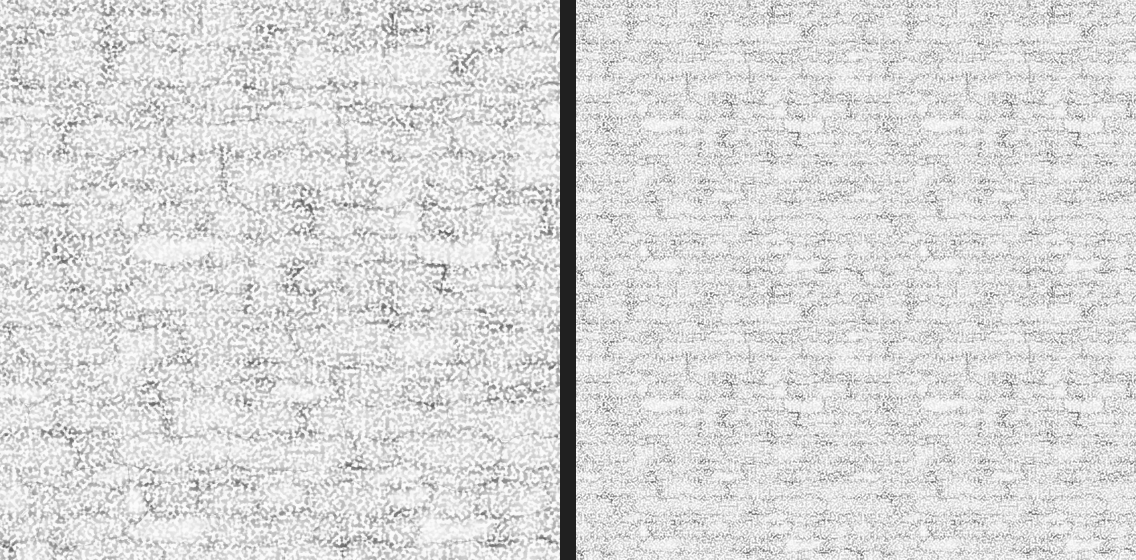
Left: one tile. Right: repeated 2 by 2.
Write a Shadertoy shader that draws this texture map.

```glsl
// Pale, speckled dry-stone wall in uneven courses, tiling on all sides
#define GRAIN_CELLS 138.0   // speckle cells across the canvas
#define LAYOUT_REPEATS 2.0  // repeats of the stone layout
#define COURSES 11.0        // courses in one layout repeat
#define JITTER 0.85         // unevenness of courses and joints
#define STONE_DEPTH 0.21    // speckle darkness on the stones
#define JOINT_DEPTH 0.20    // extra darkness towards the joints
#define JOINT_WIDTH 0.032   // reach of the joint shading
#define LINE_DEPTH 0.13     // darkness of the thin crack lines
#define BARE_SHARE 0.14     // share of stones with little speckle
#define SOFTEN 0.4          // compression of the darkest tones
#define PAPER 0.985         // lightest tone

vec2 hash2(vec2 cell, float seed) {
    uvec3 v = uvec3(ivec3(vec3(cell, seed))) * 1664525u + 1013904223u;
    v.x += v.y * v.z; v.y += v.z * v.x; v.z += v.x * v.y;
    v ^= v >> 16u;
    v.x += v.y * v.z; v.y += v.z * v.x;
    return vec2(v.xy >> 8u) / 16777216.0;
}

float cornerSlope(vec2 cell, vec2 offset, float cells, float seed) {
    float angle = 6.28318 * hash2(mod(cell, cells), seed).x;
    return dot(vec2(cos(angle), sin(angle)), offset);
}

// Gradient noise that wraps over the unit square
float noise(vec2 uv, float cells, float seed) {
    vec2 p = uv * cells, c = floor(p), f = p - c;
    vec2 s = f * f * f * (f * (f * 6.0 - 15.0) + 10.0);
    vec2 e = vec2(1, 0);
    float low = mix(cornerSlope(c, f, cells, seed),
                    cornerSlope(c + e.xy, f - e.xy, cells, seed), s.x);
    float high = mix(cornerSlope(c + e.yx, f - e.yx, cells, seed),
                     cornerSlope(c + e.xx, f - e.xx, cells, seed), s.x);
    return mix(low, high, s.y);
}

// Uneven division of the unit interval: border i, and (id, low, high) around x
float border(float i, float count, float seed) {
    float shift = hash2(vec2(mod(i, count), 3.0), seed).x - 0.5;
    return (i + JITTER * shift) / count;
}

vec3 span(float x, float count, float seed) {
    float i = floor(x * count);
    if (x < border(i, count, seed)) i -= 1.0;
    else if (x >= border(i + 1.0, count, seed)) i += 1.0;
    return vec3(mod(i, count), border(i, count, seed), border(i + 1.0, count, seed));
}

// Depth inside the rounded stone at p, and a random value for that stone
vec2 stoneAt(vec2 p) {
    p = fract(p);
    vec3 course = span(p.y, COURSES, 11.0);
    vec2 rnd = hash2(vec2(course.x, 5.0), 12.0);
    p.x = fract(p.x + rnd.x);
    vec3 stone = span(p.x, 3.0 + floor(3.0 * rnd.y), 20.0 + course.x);
    vec2 low = vec2(stone.y, course.y), high = vec2(stone.z, course.z);
    vec2 halfSize = 0.5 * (high - low);
    float radius = 0.7 * min(halfSize.x, halfSize.y);
    vec2 q = abs(p - 0.5 * (low + high)) - halfSize + radius;
    float dist = length(max(q, 0.0)) + min(max(q.x, q.y), 0.0) - radius;
    return vec2(-dist, hash2(vec2(stone.x, course.x), 40.0).x);
}

void mainImage(out vec4 fragColor, in vec2 fragCoord) {
    vec2 uv = fragCoord / iResolution.xy;
    float pixel = LAYOUT_REPEATS / min(iResolution.x, iResolution.y);

    // Stones with bent, rough outlines
    vec2 bend = vec2(noise(uv, 14.0, 1.0), noise(uv, 14.0, 2.0)) * vec2(0.07, 0.045);
    vec2 rough = vec2(noise(uv, 50.0, 3.0), noise(uv, 50.0, 4.0)) * 0.016;
    vec2 stone = stoneAt(uv * LAYOUT_REPEATS + bend + rough);
    float joint = 1.0 - smoothstep(-0.008, JOINT_WIDTH, stone.x);

    // Speckle strength: stone tone, joints and darker patches
    float patches = noise(uv, 12.0, 5.0) + 0.7 * noise(uv, 28.0, 6.0);
    float tone = mix(0.82, 1.15, fract(stone.y * 7.0));
    if (stone.y < BARE_SHARE) tone = mix(0.4, 0.9, joint);
    float depth = (STONE_DEPTH * tone + JOINT_DEPTH * joint) * (1.0 + 0.75 * patches);
    depth += 0.15 * joint * smoothstep(0.1, 0.5, patches);

    // Worm-like speckle
    float grain = 1.15 * (noise(uv, GRAIN_CELLS, 7.0) + 0.3 * noise(uv, 250.0, 8.0));
    float shade = max(depth, 0.06) * smoothstep(-0.3, 0.42, grain);

    // Broken crack lines and soft mottling
    float width = max(0.006, 1.5 * pixel);
    float line = 1.0 - smoothstep(0.0, width, abs(stone.x));
    shade += LINE_DEPTH * line * smoothstep(-0.25, 0.3, noise(uv, 20.0, 9.0));
    shade += 0.06 * max(noise(uv, 56.0, 10.0) + 0.15, 0.0);
    shade /= 1.0 + SOFTEN * shade;

    fragColor = vec4(vec3(clamp(PAPER - shade, 0.0, 1.0)), 1.0);
}
```
